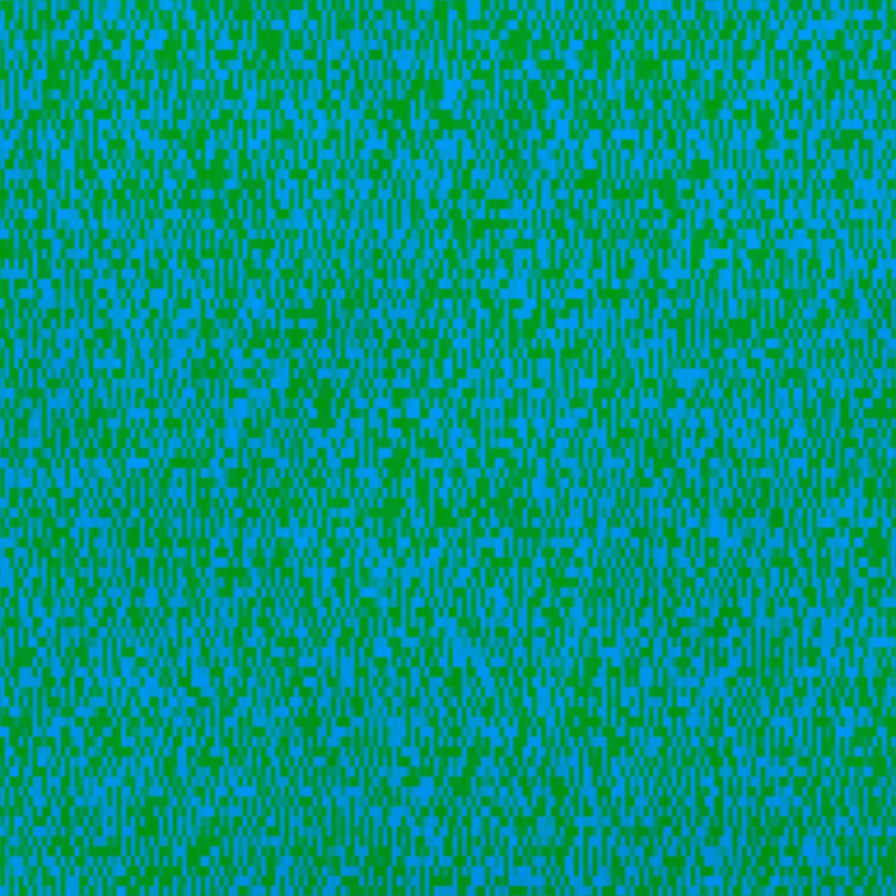
A Shadertoy shader for this texture:

```glsl
// Fine woven static: narrow upright cells flicker between green and azure.
// Each row holds hashed cells that tend to alternate sideways; they are blended
// softly across and crisply upward, over a slow drift in brightness.

#define COLUMNS 192.0        // cells across the canvas
#define ROWS 90.0            // cells up the canvas
#define SOFT_X 1.25          // sideways edge steepness, 1 = linear blend
#define SOFT_Y 3.0           // upright edge steepness
#define ALTERNATION 0.30     // how strongly neighbours differ
#define RUN_LENGTH 7.0       // cells per alternating run
#define MID_SHARE 0.11       // share of teal cells
#define LOW_BLUE vec2(0.04, 0.18)
#define HIGH_BLUE vec2(0.80, 1.00)
#define GREEN_LEVEL 0.592
#define GREEN_DRIFT 0.035

// Integer hash of a lattice point, from 0 to 1
float hash(vec2 p, uint seed) {
    uvec2 q = uvec2(ivec2(p) + 4096);
    uint n = q.x * 1597U + q.y * 51749U + seed * 7919U;
    n = (n ^ (n >> 16)) * 2246822519U;
    n = (n ^ (n >> 13)) * 3266489917U;
    n ^= n >> 16;
    return float(n & 65535U) / 65535.0;
}

// Smooth value noise
float noise(vec2 p, uint seed) {
    vec2 i = floor(p);
    vec2 f = smoothstep(0.0, 1.0, p - i);
    float lower = mix(hash(i, seed), hash(i + vec2(1, 0), seed), f.x);
    float upper = mix(hash(i + vec2(0, 1), seed), hash(i + vec2(1, 1), seed), f.x);
    return mix(lower, upper, f.y);
}

// Blue level of one cell: low, high or teal
float cellBlue(vec2 cell) {
    float shift = floor(RUN_LENGTH * hash(vec2(0.0, cell.y), 1U));
    float run = floor((cell.x + shift) / RUN_LENGTH);
    float phase = step(0.5, hash(vec2(run, cell.y), 2U));
    float side = 2.0 * mod(cell.x + phase, 2.0) - 1.0;
    float patchBias = 0.16 * (noise(cell / vec2(11.0, 5.0), 3U) - 0.5);
    float isHigh = step(hash(cell, 4U), 0.5 + ALTERNATION * side + patchBias);
    vec2 span = mix(LOW_BLUE, HIGH_BLUE, isHigh);
    float blue = mix(span.x, span.y, hash(cell, 5U));
    float teal = mix(0.38, 0.62, hash(cell, 6U));
    return mix(blue, teal, step(hash(cell, 7U), MID_SHARE));
}

void mainImage(out vec4 fragColor, in vec2 fragCoord) {
    vec2 uv = fragCoord / iResolution.xy;

    // Blend the four nearest cells
    vec2 grid = uv * vec2(COLUMNS, ROWS) - 0.5;
    vec2 cell = floor(grid);
    vec2 f = clamp((grid - cell - 0.5) * vec2(SOFT_X, SOFT_Y) + 0.5, 0.0, 1.0);
    float lower = mix(cellBlue(cell), cellBlue(cell + vec2(1, 0)), f.x);
    float upper = mix(cellBlue(cell + vec2(0, 1)), cellBlue(cell + vec2(1, 1)), f.x);
    float blue = mix(lower, upper, f.y);

    // Brightness drifts slowly and rises toward the top
    float cloud = 0.6 * noise(uv * 5.0, 8U) + 0.4 * noise(uv * 14.0, 9U) - 0.5;
    float green = GREEN_LEVEL + GREEN_DRIFT * (uv.y - 0.5 + 1.3 * cloud);

    fragColor = vec4(0.0, green, blue * green / GREEN_LEVEL, 1.0);
}
```
